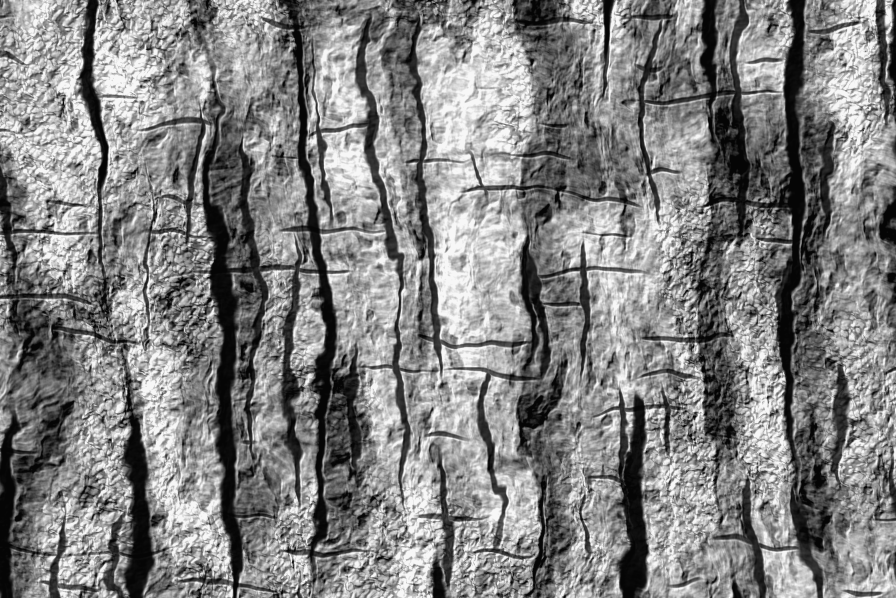
A Shadertoy shader for this texture:

```glsl
// Weathered grey tree bark: upright ridges, deep black fissures, fine cracks and lichen grains.
#define RIDGES 6.0                 // ridges per canvas height
#define FISSURE_WIDTH 0.0155
#define TROUGH_WIDTH 0.088
#define TROUGH_DEPTH 0.25
#define RELIEF 1.35
#define LIGHT_STEP vec2(-0.0022, 0.0026)
#define GRAIN_SCALE 82.0
#define LICHEN_SCALE 112.0
#define BASE_TONE 0.635
#define CONTRAST 1.08

struct Bark { float height, trough, fissure, crack, lump, lichen, patchMask, pits; };

float hash(vec2 p) {
    vec3 q = fract(p.xyx * vec3(0.1031, 0.1030, 0.0973));
    q += dot(q, q.yzx + 33.33);
    return fract((q.x + q.y) * q.z);
}

float noise(vec2 p) {
    vec2 i = floor(p), f = p - i;
    f = f * f * (3.0 - 2.0 * f);
    return mix(mix(hash(i), hash(i + vec2(1, 0)), f.x),
               mix(hash(i + vec2(0, 1)), hash(i + vec2(1, 1)), f.x), f.y);
}

float fbm(vec2 p) {
    float sum = 0.0, amp = 0.5;
    for (int i = 0; i < 3; i++) {
        sum += amp * noise(p);
        p = mat2(0.96, 0.28, -0.28, 0.96) * p * 2.03 + vec2(17.3, 9.1);
        amp *= 0.5;
    }
    return sum / 0.875;
}

// Small grains: 1 at a grain centre, 0 in the gaps
float grains(vec2 p) {
    vec2 cell = floor(p);
    float nearest = 2.0;
    for (int y = -1; y <= 1; y++)
    for (int x = -1; x <= 1; x++) {
        vec2 c = cell + vec2(x, y);
        vec2 centre = c + vec2(hash(c), hash(c + 51.7));
        nearest = min(nearest, length(p - centre) / (0.6 + 0.7 * hash(c + 9.3)));
    }
    return 1.0 - smoothstep(0.25, 0.7, nearest);
}

// Signed distance to a wandering upright seam, one per column; also gives the column
float seamDistance(vec2 p, float count, float wander, out float column) {
    float x = p.x * count;
    column = floor(x);
    float centre = 0.13 + 0.26 * noise(vec2(column * 7.0, p.y * wander));
    return (x - column - centre) / count;
}

// Slit that opens to the given half width and closes again along its length
float slit(float d, float halfWidth, float blur) {
    return (1.0 - smoothstep(halfWidth * 0.6, halfWidth + blur, abs(d)))
         * smoothstep(0.0, blur, halfWidth);
}

Bark bark(vec2 p) {
    Bark b;
    // Bend the trunk fibres, from broad sway to ragged edges
    vec2 q = p + 3.7;
    q.x += 0.17 * (fbm(p * vec2(2.2, 1.7) + 5.0) - 0.5);
    q.x += 0.055 * (fbm(p * vec2(9.0, 6.0) + 31.0) - 0.5);
    q.x += 0.020 * (fbm(p * vec2(40.0, 28.0)) - 0.5);
    q.y += 0.06 * (fbm(p * vec2(9.0, 6.0) + 12.0) - 0.5);

    // Shaded troughs with a fissure at the foot of the left wall
    float id;
    float d = seamDistance(q, RIDGES, 2.2, id);
    float width = TROUGH_WIDTH * smoothstep(0.22, 0.8, noise(vec2(id * 5.0 + 2.0, q.y * 2.3)));
    b.trough = smoothstep(-0.008, 0.005, d) * (1.0 - smoothstep(width * 0.45, width + 0.004, d))
             * smoothstep(0.0, 0.02, width);
    float opening = smoothstep(0.34, 0.78, noise(vec2(id * 3.0 + 40.0, q.y * 3.1)));
    b.fissure = slit(d - 0.006, FISSURE_WIDTH * opening, 0.004);

    // Fine cracks, mostly upright with a few short ones across
    d = seamDistance(q + 7.0, 13.0, 6.0, id);
    opening = smoothstep(0.52, 0.9, noise(vec2(id * 3.0 + 11.0, q.y * 5.0)));
    b.crack = slit(d, 0.0075 * opening, 0.0025);
    d = seamDistance(q.yx + 2.0, 17.0, 9.0, id);
    opening = smoothstep(0.62, 0.95, noise(vec2(id * 3.0 + 23.0, q.x * 10.0)));
    b.crack = max(b.crack, 0.8 * slit(d, 0.004 * opening, 0.0022));

    // Lumps, fibres, grain, pits and lichen
    b.lump = fbm(q * vec2(14.0, 7.0) + 3.0);
    float fibre = fbm(q * vec2(75.0, 20.0));
    float grain = fbm(q * GRAIN_SCALE);
    b.pits = smoothstep(0.57, 0.74, fbm(q * vec2(46.0, 30.0) + 33.0));
    b.patchMask = smoothstep(0.45, 0.62, fbm(p * vec2(5.0, 3.5) + 60.0)) * (1.0 - 0.6 * b.trough);
    b.lichen = grains(p * LICHEN_SCALE + 2.5 * grain);

    b.height = 0.9 * b.lump + 0.45 * fibre + 0.55 * grain + 0.10 * b.lichen * b.patchMask
             - 0.4 * b.trough - 0.4 * b.fissure - 0.2 * b.crack - 0.2 * b.pits;
    return b;
}

float barkTone(vec2 p) {
    Bark b = bark(p);
    float slope = b.height - bark(p + LIGHT_STEP).height;
    float tone = BASE_TONE - TROUGH_DEPTH * b.trough;
    tone += 0.70 * (b.lump - 0.5) + 0.40 * (fbm(p * vec2(4.0, 2.5) + 80.0) - 0.5);
    tone += 0.24 * (b.lichen - 0.40) * b.patchMask - 0.22 * b.pits;
    tone += clamp(RELIEF * slope, -0.36, 0.30);
    tone += 0.42 * (fbm(p * vec2(120.0, 105.0) + 14.0) - 0.5);
    tone = 0.5 + (tone - 0.5) * CONTRAST;
    tone *= (1.0 - 0.92 * b.fissure) * (1.0 - 0.75 * b.crack);
    return clamp(tone, 0.02, 0.97);
}

void mainImage(out vec4 fragColor, in vec2 fragCoord) {
    // Four samples per pixel smooth the edges
    float tone = 0.0;
    for (int i = 0; i < 4; i++) {
        vec2 offset = vec2(i % 2, i / 2) * 0.5 - 0.25;
        tone += 0.25 * barkTone((fragCoord + offset) / iResolution.y);
    }
    fragColor = vec4(vec3(tone), 1.0);
}
```
